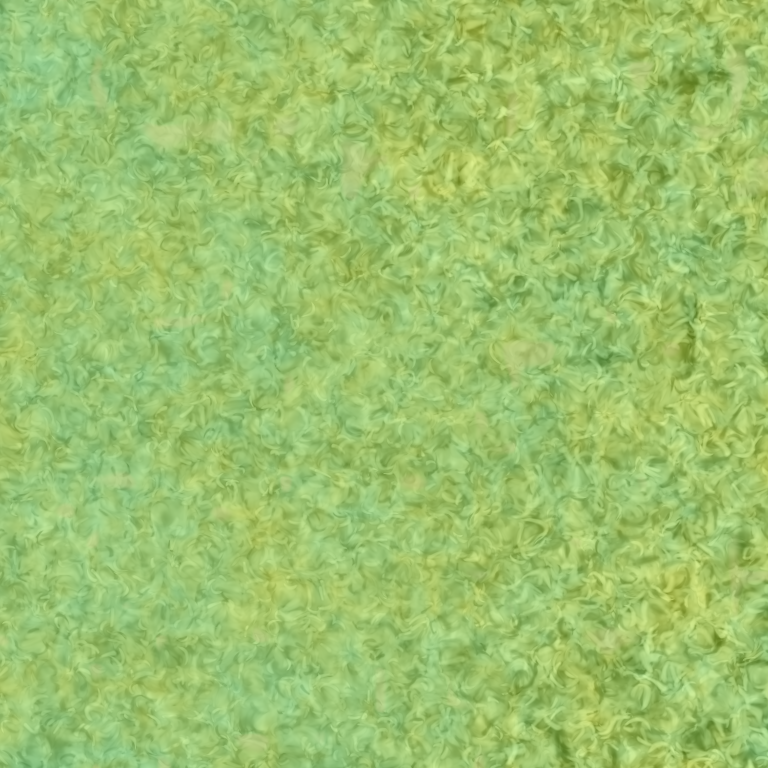
A WebGL 1 fragment shader for this texture:

```glsl
precision highp float;
// Close-cropped lawn: short curled blades over soft, mottled green turf.
uniform vec2 u_resolution;

vec2 hash2(vec2 p) {
  vec3 q = fract(p.xyx * vec3(0.1031, 0.1030, 0.0973));
  q += dot(q, q.yzx + 33.33);
  return fract((q.xx + q.yz) * q.zy);
}

float noise(vec2 p) {
  vec2 cell = floor(p);
  vec2 f = fract(p);
  f = f * f * (3.0 - 2.0 * f);
  float low = mix(hash2(cell).x, hash2(cell + vec2(1.0, 0.0)).x, f.x);
  float high = mix(hash2(cell + vec2(0.0, 1.0)).x, hash2(cell + 1.0).x, f.x);
  return mix(low, high, f.y);
}

float fbm(vec2 p) {
  float sum = 0.0;
  float weight = 0.5;
  for (int i = 0; i < 3; i++) {
    sum += weight * noise(p);
    p = mat2(1.6, 1.2, -1.2, 1.6) * p + 7.3;
    weight *= 0.5;
  }
  return sum / 0.875;
}

// Paints one layer of bent, tapered blades over the given tone.
float paintBlades(float tone, vec2 p, float seed, float opacity) {
  vec2 home = floor(p);
  for (int y = -1; y <= 1; y++) {
    for (int x = -1; x <= 1; x++) {
      vec2 cell = home + vec2(float(x), float(y));
      vec2 place = hash2(cell + seed);
      vec2 form = hash2(cell + seed + 51.7);
      vec2 look = hash2(cell + seed + 113.1);
      float angle = 6.2832 * form.x;
      float c = cos(angle);
      float s = sin(angle);
      vec2 q = mat2(c, -s, s, c) * (p - cell - place);
      q.y += (form.y - 0.5) * 2.2 * q.x * q.x;
      float halfLength = 0.22 + 0.36 * look.y;
      float along = clamp(q.x, -halfLength, halfLength);
      float width = 0.17 - 0.07 * (along / halfLength + 1.0) * 0.5;
      float dist = length(q - vec2(along, 0.0)) - width;
      float shadow = 1.0 - smoothstep(0.0, 0.2, dist);
      float cover = 1.0 - smoothstep(-0.11, 0.08, dist);
      tone -= 0.06 * opacity * shadow;
      tone = mix(tone, 0.06 + 0.96 * look.x, opacity * cover);
    }
  }
  return tone;
}

void main() {
  vec2 uv = gl_FragCoord.xy / min(u_resolution.x, u_resolution.y);

  // Turf grows coarser and more contrasted toward the right
  float patches = fbm(uv * 5.0 + 3.0);
  float coarse = smoothstep(0.25, 0.8, uv.x + 0.7 * (patches - 0.5));
  vec2 bend = vec2(noise(uv * 38.0), noise(uv * 38.0 + 41.0)) - 0.5;
  vec2 p = uv + 0.011 * bend;

  // Blurred undergrowth, then blades from fine to coarse
  float tone = 0.54 + 0.8 * (fbm(p * 55.0) - 0.5);
  for (int i = 0; i < 4; i++) {
    float layer = float(i);
    float opacity = mix(0.66 - 0.12 * layer, 0.48 + 0.06 * layer, coarse);
    tone = paintBlades(tone, p * (66.0 - 9.0 * layer) + 17.0 * layer, 29.0 * layer, opacity);
  }
  tone += 0.22 * (noise(p * 125.0) - 0.5);
  tone = 0.53 + (tone - 0.5) * mix(0.82, 1.12, coarse);
  tone += 0.22 * (fbm(uv * 13.0 + 9.0) - 0.5);

  // Scattered deep gaps between tufts
  float gap = smoothstep(0.76, 0.95, noise(p * 30.0 + 71.0));
  tone -= 0.28 * gap * mix(0.3, 1.0, coarse);

  vec3 deepGreen = vec3(0.39, 0.54, 0.20);
  vec3 leafGreen = vec3(0.61, 0.76, 0.425);
  vec3 paleGreen = vec3(0.78, 0.92, 0.59);
  vec3 color = mix(deepGreen, leafGreen, clamp(tone * 2.0, -0.2, 1.0));
  color = mix(color, paleGreen, clamp(tone * 2.0 - 1.0, 0.0, 1.1));

  // Cool bluish patches against warm yellow ones
  float warmth = 1.3 * (fbm(uv * 9.0 + 23.0) - 0.5) + 0.6 * (noise(p * 48.0 + 5.0) - 0.5);
  warmth += 0.3 * (coarse - 0.5);
  color += warmth * vec3(0.10, 0.0, -0.10);

  // Rare straw-coloured flecks
  float straw = smoothstep(0.88, 0.98, noise(p * 24.0 + 137.0));
  color = mix(color, vec3(0.80, 0.83, 0.56), 0.45 * straw);

  gl_FragColor = vec4(clamp(color, 0.0, 1.0), 1.0);
}
```
